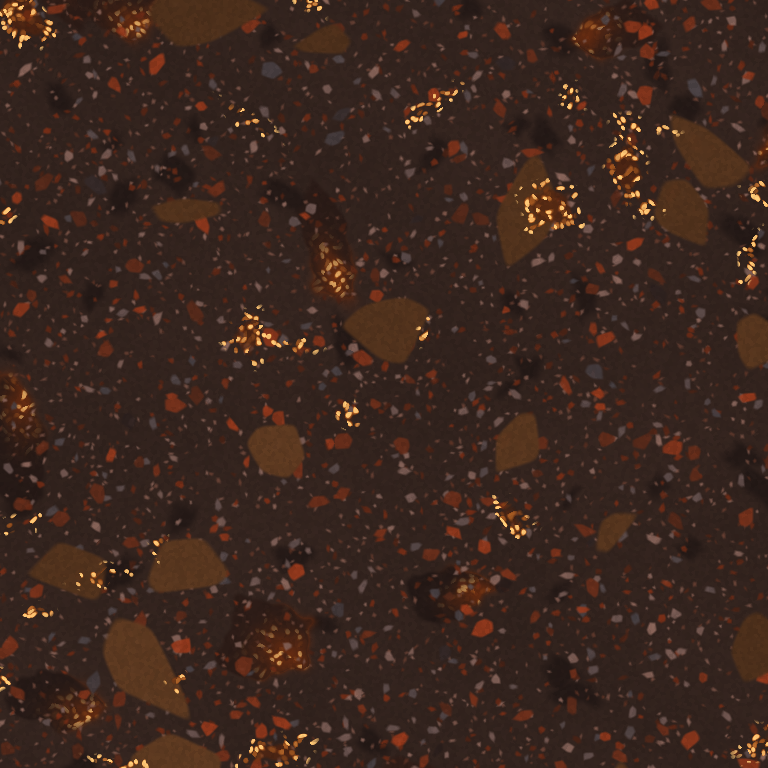
A three.js fragment shader for this texture:

```glsl
// Dark brown composite stone: tan chips, red and pale grit, soft dark hollows,
// amber shards and glittering gold flakes. Every layer scatters random convex
// chips over a jittered cell grid; cellular noise gives the grain and sparkle.

varying vec2 vUv;

const float TAU = 6.2832;
const float EDGE = 0.0017;        // edge softness in canvas units
const float CORNER = 11.0;        // higher gives sharper chip corners
const float GRAIN_SCALE = 210.0;
const float SPARKLE_SCALE = 125.0;

const vec3 GROUND = vec3(0.195, 0.136, 0.115);
const vec3 HOLLOW = vec3(0.120, 0.083, 0.075);
const vec3 TAN = vec3(0.345, 0.212, 0.118);
const vec3 RUST = vec3(0.310, 0.150, 0.095);
const vec3 RED = vec3(0.610, 0.225, 0.105);
const vec3 PINK = vec3(0.560, 0.410, 0.365);
const vec3 SLATE = vec3(0.270, 0.245, 0.260);
const vec3 EMBER = vec3(0.460, 0.185, 0.060);
const vec3 GOLD = vec3(0.860, 0.480, 0.170);
const vec3 GLINT = vec3(1.000, 0.780, 0.460);

struct Grain {
  vec2 local;   // position inside the chip, about -1 to 1
  float dist;   // signed distance in canvas units
  float id;     // random value of the chip
};

float hash(vec2 p) {
  vec3 q = fract(p.xyx * 0.1031);
  q += dot(q, q.yzx + 33.33);
  return fract((q.x + q.y) * q.z);
}

vec2 hash2(vec2 p) {
  return vec2(hash(p + 11.7), hash(p + 47.3));
}

// Cellular noise: distance to the nearest point and that point's random value
vec2 cellular(vec2 p) {
  vec2 best = vec2(9.0, 0.0);
  for (int j = -1; j <= 1; j++)
    for (int i = -1; i <= 1; i++) {
      vec2 cell = floor(p) + vec2(float(i), float(j));
      float d = length(p - cell - hash2(cell));
      if (d < best.x) best = vec2(d, hash(cell + 83.1));
    }
  return best;
}

// Irregular convex polygon with slightly rounded corners
float chip(vec2 p, float id) {
  float sum = 0.0;
  for (int k = 0; k < 6; k++) {
    vec2 rnd = hash2(vec2(id * 977.0, float(k) * 7.0));
    float angle = (float(k) + 0.7 * rnd.x) * TAU / 6.0;
    float side = dot(p, vec2(cos(angle), sin(angle))) - mix(0.65, 1.15, rnd.y);
    sum += exp(CORNER * min(side, 4.0));
  }
  return log(sum) / CORNER;
}

// Nearest chip of a layer; share is the fraction of cells that hold one
Grain scatter(vec2 uv, float count, float share, float size, float stretch, float seed) {
  Grain best = Grain(vec2(9.0), 1.0, 0.0);
  for (int j = -1; j <= 1; j++)
    for (int i = -1; i <= 1; i++) {
      vec2 cell = floor(uv * count) + vec2(float(i), float(j));
      vec2 key = cell + seed * 19.0;
      float id = hash(key);
      if (id > share) continue;
      id /= share;
      float turn = TAU * hash(key + 5.3);
      float radius = size * mix(0.55, 1.25, hash(key + 71.9));
      float squash = sqrt(mix(1.0, stretch, hash(key + 29.1)));
      vec2 p = (uv - (cell + hash2(key)) / count) / radius;
      p = mat2(cos(turn), sin(turn), -sin(turn), cos(turn)) * p;
      p *= vec2(1.0 / squash, squash);
      float d = chip(p, id) * radius / squash;
      if (d < best.dist) best = Grain(p, d, id);
    }
  return best;
}

float cover(float d, float blur) {
  return 1.0 - smoothstep(-blur, blur, d);
}

// Small grit whose colour varies from chip to chip
vec3 grit(vec3 col, vec2 uv, float count, float share, float size, vec3 dull, vec3 bright, float seed) {
  Grain g = scatter(uv, count, share, size, 1.9, seed);
  vec3 tint = mix(dull, bright, hash(vec2(g.id * 613.0, seed)));
  return mix(col, tint, 0.88 * cover(g.dist, EDGE));
}

void main() {
  vec2 uv = vUv;
  vec2 wave = sin(uv.yx * 83.0 + 2.0 * sin(uv * 47.0)) + 0.6 * sin(uv.yx * 211.0 + uv * 97.0);
  vec2 warped = uv + 0.0028 * wave;
  vec2 fine = cellular(uv * GRAIN_SCALE);
  vec2 spark = cellular(warped * SPARKLE_SCALE);
  float sparkle = smoothstep(0.25, 0.85, spark.y) * (1.0 - smoothstep(0.25, 0.8, spark.x));
  vec3 metal = mix(mix(EMBER * 0.75, GOLD, sparkle), GLINT, smoothstep(0.65, 1.0, sparkle));

  // Ground with a faint broad drift
  float drift = sin(uv.x * 9.0 + 2.0 * sin(uv.y * 7.0)) * sin(uv.y * 11.0 + uv.x * 4.0);
  vec3 col = GROUND * (1.0 + 0.04 * drift);

  // Soft hollows
  Grain pit = scatter(warped, 10.0, 0.42, 0.021, 2.2, 1.0);
  col = mix(col, HOLLOW, 0.75 * cover(pit.dist, 0.006));

  // Dark shards with an amber glow toward one end
  Grain shard = scatter(warped, 4.0, 0.45, 0.056, 2.8, 2.0);
  float inside = cover(shard.dist, 0.003);
  vec2 toGlow = shard.local - vec2(0.6, -0.25);
  float glow = exp(-3.5 * dot(toGlow, toGlow));
  float rim = exp(-abs(shard.dist) * 350.0) * smoothstep(-0.3, 0.8, shard.local.x);
  col = mix(col, mix(HOLLOW, RUST, 0.35 * shard.id), 0.8 * inside);
  col = mix(col, EMBER, 0.75 * max(glow * inside, 0.6 * rim));
  col = mix(col, metal, 0.8 * sparkle * glow * inside);

  // Grit, from dust to coarse grains
  col = grit(col, uv, 95.0, 0.24, 0.0023, RUST, PINK, 3.0);
  col = grit(col, uv, 62.0, 0.22, 0.0040, RUST * 0.85, RED * 0.8, 4.0);
  col = grit(col, uv, 42.0, 0.24, 0.0055, SLATE, PINK, 5.0);
  col = grit(col, uv, 25.0, 0.28, 0.0095, RUST, RED, 6.0);
  col = grit(col, uv, 13.0, 0.12, 0.0110, HOLLOW * 1.3, SLATE * 1.15, 7.0);

  // Tan stones
  Grain stone = scatter(uv, 5.0, 0.62, 0.044, 2.0, 8.0);
  col = mix(col, TAN * mix(0.86, 1.06, stone.id), 0.96 * cover(stone.dist, 0.0025));

  // Ragged gold flakes and small glints
  Grain flake = scatter(warped, 5.0, 0.38, 0.029, 3.5, 9.0);
  Grain glint = scatter(warped, 10.0, 0.17, 0.011, 4.0, 10.0);
  float ragged = min(flake.dist, glint.dist) + 0.014 * (0.4 - sparkle);
  col = mix(col, metal, cover(ragged, 0.003) * mix(0.6, 1.0, sparkle));

  col *= 1.0 + 0.11 * (fine.y - 0.5);
  gl_FragColor = vec4(col, 1.0);
}
```
